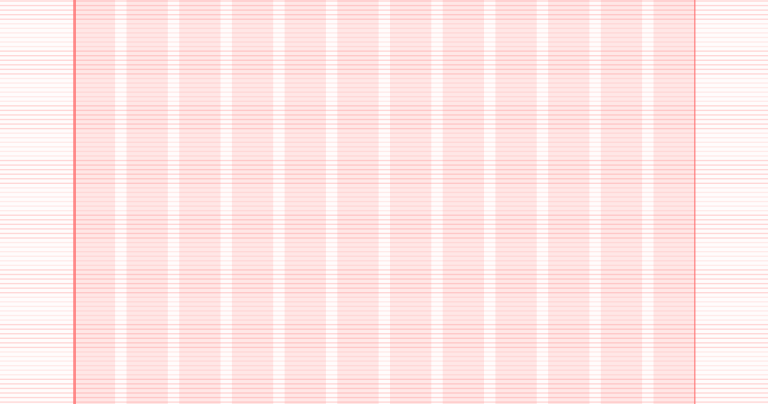
Write a WebGL 1 fragment shader that draws this pattern.

```glsl
precision highp float;

uniform vec2 u_resolution;

// Lengths are fractions of the canvas width.
const float COLUMN_COUNT = 12.0;
const float COLUMN_PITCH = 0.06862;
const float COLUMN_WIDTH = 0.0538;
const float GRID_LEFT = 0.0961;
const float GRID_RIGHT = 0.9047;

const float RULE_PITCH = 0.005935;
const float RULE_WIDTH = 0.0018;
const float RULE_TOP = 0.0013;
const float RULES_PER_CYCLE = 12.0;
const float STRONG_RULES = 6.0;

const vec3 PAPER = vec3(1.0, 0.99, 0.988);
const vec3 COLUMN_PINK = vec3(1.0, 0.905, 0.903);
const vec3 RULE_RED = vec3(1.0, 0.45, 0.45);
const vec3 EDGE_RED = vec3(1.0, 0.42, 0.42);

// Antialiased coverage of a band at a given distance from its centre.
float band(float offset, float width, float pixel) {
  return clamp((0.5 * width - abs(offset)) / pixel + 0.5, 0.0, 1.0);
}

// Evenly spaced columns, limited to the grid's column count.
float columns(float x, float pixel) {
  float fromFirst = x - GRID_LEFT - 0.5 * COLUMN_WIDTH;
  float index = clamp(floor(fromFirst / COLUMN_PITCH + 0.5), 0.0, COLUMN_COUNT - 1.0);
  return band(fromFirst - index * COLUMN_PITCH, COLUMN_WIDTH, pixel);
}

// Baseline rules alternating between strong and faint groups.
float rules(float depth, float pixel) {
  float index = floor((depth - RULE_TOP) / RULE_PITCH + 0.5);
  float offset = depth - RULE_TOP - index * RULE_PITCH;
  float faint = step(STRONG_RULES - 0.5, mod(index + 1.0, RULES_PER_CYCLE));
  return band(offset, RULE_WIDTH, pixel) * mix(0.27, 0.13, faint);
}

void main() {
  float pixel = 1.0 / u_resolution.x;
  float x = gl_FragCoord.x * pixel;
  float depth = (u_resolution.y - gl_FragCoord.y) * pixel;

  vec3 color = mix(PAPER, COLUMN_PINK, columns(x, pixel));
  color = mix(color, RULE_RED, rules(depth, pixel));

  // Heavy left margin and fine right margin.
  float leftEdge = band(x - GRID_LEFT - 0.001, 0.0036, pixel);
  float rightEdge = band(x - GRID_RIGHT, 0.0018, pixel);
  color = mix(color, EDGE_RED, 0.75 * max(leftEdge, rightEdge));

  gl_FragColor = vec4(color, 1.0);
}
```
